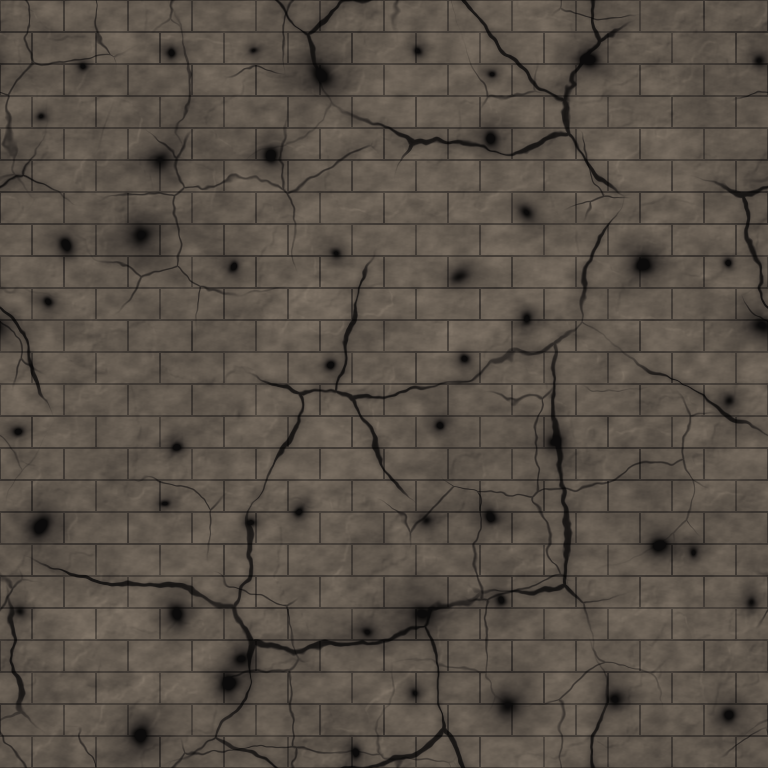
A WebGL 1 fragment shader for this texture:

```glsl
precision highp float;
// Weathered brown-grey block wall: thin running-bond joints, branching cracks and sooty pits.
uniform vec2 u_resolution;

float hash(vec2 p) {
  return fract(sin(dot(p, vec2(127.1, 311.7))) * 43758.5);
}

vec2 hash2(vec2 p) {
  return vec2(hash(p), hash(p + 47.3));
}

// Value noise that wraps after "cells" lattice steps across the canvas
float noise(vec2 uv, vec2 cells, float seed) {
  vec2 p = uv * cells, i = floor(p), f = fract(p);
  f = f * f * (3.0 - 2.0 * f);
  vec2 a = mod(i, cells) + seed, b = mod(i + 1.0, cells) + seed;
  return mix(mix(hash(a), hash(vec2(b.x, a.y)), f.x),
             mix(hash(vec2(a.x, b.y)), hash(b), f.x), f.y);
}

float fbm(vec2 uv, vec2 cells, float seed) {
  float sum = 0.0, amp = 0.5;
  for (int i = 0; i < 5; i++) {
    sum += amp * noise(uv, cells, seed);
    cells *= 2.0;
    seed += 13.7;
    amp *= 0.5;
  }
  return sum;
}

// Rough surface height with flaked-off patches
float height(vec2 uv) {
  float flakes = smoothstep(0.52, 0.57, fbm(uv, vec2(13.0), 5.0));
  return fbm(uv, vec2(30.0, 42.0), 21.0) + 0.35 * flakes;
}

// Distance to the nearest border of wrapped Voronoi cells, in canvas units
float crackDistance(vec2 uv, float cells, float seed) {
  vec2 p = uv * cells, base = floor(p), nearest = vec2(9.0);
  for (int y = -1; y <= 1; y++)
    for (int x = -1; x <= 1; x++) {
      vec2 c = base + vec2(x, y);
      vec2 r = c + 0.08 + 0.84 * hash2(mod(c, cells) + seed) - p;
      if (dot(r, r) < dot(nearest, nearest)) nearest = r;
    }
  float d = 9.0;
  for (int y = -2; y <= 2; y++)
    for (int x = -2; x <= 2; x++) {
      vec2 c = base + vec2(x, y);
      vec2 r = c + 0.08 + 0.84 * hash2(mod(c, cells) + seed) - p;
      vec2 gap = r - nearest;
      if (dot(gap, gap) > 0.0001)
        d = min(d, dot(0.5 * (nearest + r), normalize(gap)));
    }
  return d / cells;
}

// Dark holes with soft soot around them, jittered over an 8 by 8 grid
float pits(vec2 uv) {
  vec2 base = floor(uv * 8.0);
  float soot = 0.0;
  for (int y = -1; y <= 1; y++)
    for (int x = -1; x <= 1; x++) {
      vec2 c = base + vec2(x, y), id = mod(c, 8.0);
      float size = hash(id + 71.0), present = step(0.18, hash(id + 83.0));
      float d = length(uv - (c + 0.1 + 0.8 * hash2(id + 59.0)) / 8.0);
      float core = mix(0.005, 0.013, size * size), halo = core * 2.7;
      float depth = mix(0.45, 0.85, hash(id + 97.0));
      soot += present * (depth * exp(-d * d / (core * core))
                       + 0.42 * exp(-d * d / (halo * halo)));
    }
  return min(soot, 0.92);
}

void main() {
  vec2 uv = gl_FragCoord.xy / u_resolution;
  float px = 1.0 / min(u_resolution.x, u_resolution.y);

  // Stone: broad stains, fine grain, and relief lit from the upper left
  float stain = fbm(uv, vec2(5.0), 3.0) - 0.48;
  float grain = fbm(uv, vec2(48.0, 64.0), 31.0) - 0.48;
  float relief = height(uv) - height(uv + vec2(-0.0022, 0.0026));
  float tone = 0.385 + 0.16 * stain + 0.17 * grain - 0.13 * relief;

  // Blocks: 12 across and 24 down, every other row shifted by half
  vec2 block = uv * vec2(12.0, 24.0);
  block.x += 0.5 * mod(floor(block.y) + 1.0, 2.0);
  vec2 id = mod(floor(block), vec2(12.0, 24.0));
  tone += 0.018 * (hash(id + 11.0) - 0.5);
  vec2 edge = (0.5 - abs(fract(block) - 0.5)) / vec2(12.0, 24.0);
  float joint = clamp((0.0008 - min(edge.x, edge.y)) / px + 0.5, 0.0, 1.0);
  tone *= 1.0 - joint * mix(0.4, 0.72, noise(uv, vec2(20.0), 9.0));

  // Ragged paths for cracks and pits
  vec2 wander = vec2(fbm(uv, vec2(9.0), 41.0), fbm(uv, vec2(9.0), 67.0)) - 0.48;
  vec2 ragged = uv + 0.075 * wander;

  // Main cracks, swelling and fading along their length, with a stained rim
  float wide = crackDistance(ragged, 4.0, 17.0);
  float strength = smoothstep(0.22, 0.5, noise(uv, vec2(7.0), 23.0));
  float halfWidth = mix(0.0007, 0.0042, strength * noise(uv, vec2(26.0), 29.0));
  float crack = strength * (1.0 - smoothstep(halfWidth - px, halfWidth + px, wide));
  float rim = strength * exp(-wide / 0.006);

  // Hairline cracks in scattered patches
  float thin = crackDistance(ragged + 0.03 * wander.yx, 8.0, 53.0);
  float patches = smoothstep(0.5, 0.72, noise(uv, vec2(9.0), 37.0));
  float hairline = patches * (1.0 - smoothstep(0.0, 0.0012 + px, thin));

  tone *= 1.0 - 0.28 * rim;
  tone *= 1.0 - 0.5 * hairline;
  tone *= 1.0 - 0.68 * crack;
  tone *= 1.0 - pits(uv + 0.035 * wander.yx);

  // Warm grey, a little cooler in the darkest parts
  vec3 tint = mix(vec3(1.0, 0.9, 0.83), vec3(1.0, 0.905, 0.8), smoothstep(0.1, 0.4, tone));
  gl_FragColor = vec4(max(tone, 0.045) * tint, 1.0);
}
```
